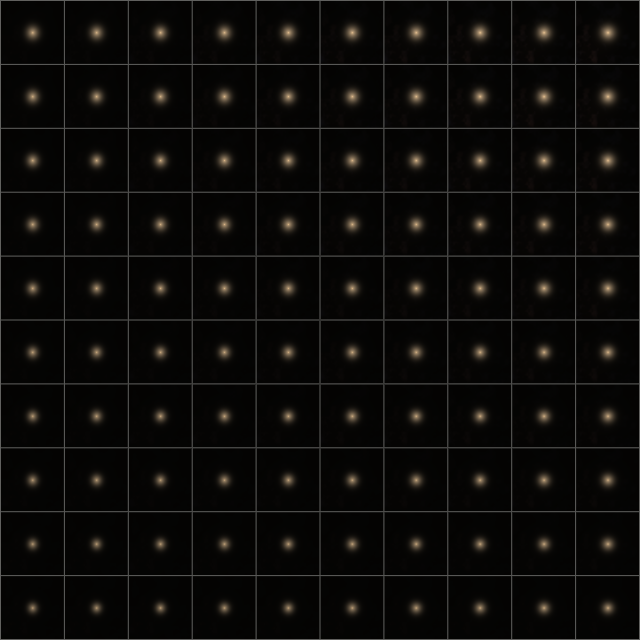
Write a WebGL 1 fragment shader that draws this pattern.

```glsl
precision highp float;
// A ten by ten contact sheet of soft amber glows on black, growing up and right.

uniform vec2 u_resolution;

const float CELLS = 10.0;
const float LINE_WIDTH = 0.0125; // in cells
const vec3 LINE_COLOR = vec3(0.47, 0.47, 0.46);
const vec3 SKY_COLOR = vec3(0.014, 0.013, 0.009);
const vec3 HALO_COLOR = vec3(1.0, 0.86, 0.68);
const vec3 CORE_COLOR = vec3(1.0, 0.79, 0.52);
const vec3 DUST_COLOR = vec3(0.040, 0.022, 0.018);

float hash(vec2 p) {
  vec3 q = fract(p.xyx * vec3(0.1031, 0.1030, 0.0973));
  q += dot(q, q.yzx + 33.33);
  return fract((q.x + q.y) * q.z);
}

float valueNoise(vec2 p) {
  vec2 i = floor(p);
  vec2 f = fract(p);
  f = f * f * (3.0 - 2.0 * f);
  float low = mix(hash(i), hash(i + vec2(1.0, 0.0)), f.x);
  float high = mix(hash(i + vec2(0.0, 1.0)), hash(i + vec2(1.0, 1.0)), f.x);
  return mix(low, high, f.y);
}

float cloudNoise(vec2 p) {
  float sum = 0.0;
  float weight = 0.5;
  for (int octave = 0; octave < 3; octave++) {
    sum += weight * valueNoise(p);
    p = p * 2.03 + 17.0;
    weight *= 0.5;
  }
  return sum / 0.875;
}

// Share of a pixel covered by a line at distance d from its centre.
float lineCoverage(float d, float width, float pixel) {
  float left = max(d - 0.5 * pixel, -0.5 * width);
  float right = min(d + 0.5 * pixel, 0.5 * width);
  return clamp((right - left) / pixel, 0.0, 1.0);
}

// Wide soft halo with a small pointed core.
vec3 glow(vec2 p, float size, float brightness) {
  float r = length(p);
  float halo = 0.46 * exp(-r * r / (2.0 * size * size));
  float skirt = 0.07 * exp(-r / (1.3 * size));
  float core = 0.34 * exp(-r / (0.33 * size));
  return brightness * (HALO_COLOR * (halo + skirt) + CORE_COLOR * core);
}

// Faint mottling that drifts slowly from cell to cell.
vec3 dust(vec2 p, vec2 progress) {
  vec2 drift = progress * vec2(0.7, 0.5);
  float mottle = smoothstep(0.45, 0.85, cloudNoise(p * 8.0 + drift));
  float corner = exp(-9.0 * dot(p - vec2(0.22, 0.2), p - vec2(0.22, 0.2)));
  float strength = 0.25 + 1.3 * progress.x * progress.y;
  vec3 tint = mix(DUST_COLOR, DUST_COLOR.zyx, valueNoise(p * 5.0 + 40.0));
  return strength * (tint * mottle * (0.35 + corner) + 0.25 * DUST_COLOR * corner);
}

void main() {
  // Inset the grid so that the outer lines are whole.
  vec2 grid = gl_FragCoord.xy / u_resolution * (CELLS + LINE_WIDTH) - 0.5 * LINE_WIDTH;
  vec2 pixel = (CELLS + LINE_WIDTH) / u_resolution;
  vec2 cell = clamp(floor(grid), 0.0, CELLS - 1.0);
  vec2 local = grid - cell;
  vec2 progress = cell / (CELLS - 1.0);

  // Glow size and brightness follow column and row.
  float growth = dot(progress, vec2(0.4, 0.6));
  float jitter = 0.03 * (hash(cell + 5.0) - 0.5);
  float size = mix(0.054, 0.080, growth) * (1.0 + jitter);
  float brightness = mix(0.82, 1.07, growth);
  vec2 offset = local - vec2(0.506, 0.494);
  offset.y *= mix(0.93, 1.0, progress.x);

  vec3 color = SKY_COLOR + dust(local, progress) + glow(offset, size, brightness);

  // Grid lines
  vec2 toLine = abs(grid - floor(grid + 0.5));
  float vertical = lineCoverage(toLine.x, LINE_WIDTH, pixel.x);
  float horizontal = lineCoverage(toLine.y, LINE_WIDTH, pixel.y);
  color = mix(color, LINE_COLOR, max(vertical, horizontal));

  gl_FragColor = vec4(color, 1.0);
}
```
